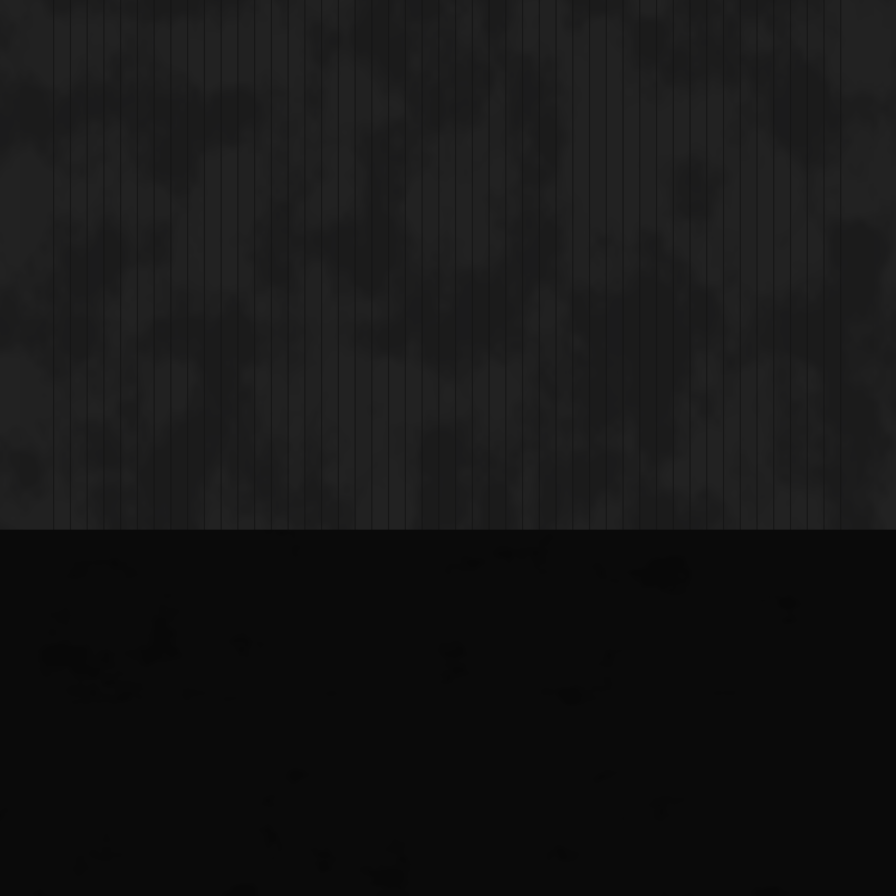
Give the GLSL for this background, as a three.js fragment shader.

```glsl
// Dark panelled wall with thin vertical seams above a flat, near-black floor.
// The wall is mottled by layered value noise, the seams repeat with a rounded
// distance, and a soft horizontal edge joins the wall to the floor.

varying vec2 vUv;

// Layout, in canvas units
const float FLOOR_TOP = 0.4089;
const float EDGE_SOFTNESS = 0.0008;
const float FIRST_SEAM = 0.0599;
const float SEAM_SPACING = 0.01869;
const float SEAM_COUNT = 48.0;
const float SEAM_HALF_WIDTH = 0.0014;

// Colours and strengths
const vec3 WALL_DARK = vec3(0.106, 0.106, 0.107);
const vec3 WALL_LIGHT = vec3(0.132, 0.132, 0.132);
const vec3 SEAM_COLOR = vec3(0.080);
const vec3 FLOOR_COLOR = vec3(0.038);
const vec3 FLOOR_STAIN = vec3(0.033);
const float SEAM_STRENGTH = 0.8;
const float PLANK_VARIATION = 0.003;

// Mottling
const vec2 MOTTLE_SCALE = vec2(17.0, 13.0);
const vec2 STAIN_SCALE = vec2(16.0, 22.0);
const int OCTAVES = 4;

float hash(vec2 p) {
  vec3 q = fract(vec3(p.xyx) * 0.1031);
  q += dot(q, q.yzx + 33.33);
  return fract((q.x + q.y) * q.z);
}

float valueNoise(vec2 p) {
  vec2 cell = floor(p);
  vec2 f = fract(p);
  f = f * f * (3.0 - 2.0 * f);
  float bottom = mix(hash(cell), hash(cell + vec2(1.0, 0.0)), f.x);
  float top = mix(hash(cell + vec2(0.0, 1.0)), hash(cell + vec2(1.0)), f.x);
  return mix(bottom, top, f.y);
}

// Layered noise, close to 0..1
float fbm(vec2 p) {
  float sum = 0.0;
  float weight = 0.5;
  for (int i = 0; i < OCTAVES; i++) {
    sum += weight * valueNoise(p);
    p = p * 2.03 + vec2(17.3, 9.1);
    weight *= 0.5;
  }
  return sum;
}

// Thin seams between the first and the last plank edge
float seamMask(float x) {
  float position = (x - FIRST_SEAM) / SEAM_SPACING;
  float index = clamp(floor(position + 0.5), 0.0, SEAM_COUNT - 1.0);
  float dist = abs(position - index) * SEAM_SPACING;
  return 1.0 - smoothstep(0.0, SEAM_HALF_WIDTH, dist);
}

vec3 wallColor(vec2 uv) {
  float mottle = smoothstep(0.30, 0.60, fbm(uv * MOTTLE_SCALE + 4.7));
  vec3 color = mix(WALL_DARK, WALL_LIGHT, mottle);

  // Slight difference in tone from plank to plank
  float plank = floor((uv.x - FIRST_SEAM) / SEAM_SPACING);
  color += PLANK_VARIATION * (hash(vec2(plank + 60.0, 3.0)) - 0.5);

  return mix(color, SEAM_COLOR, SEAM_STRENGTH * seamMask(uv.x));
}

vec3 floorColor(vec2 uv) {
  float stain = smoothstep(0.66, 0.74, fbm(uv * STAIN_SCALE + 31.0));
  return mix(FLOOR_COLOR, FLOOR_STAIN, stain);
}

void main() {
  float wallMask = smoothstep(FLOOR_TOP - EDGE_SOFTNESS,
                              FLOOR_TOP + EDGE_SOFTNESS, vUv.y);
  vec3 color = mix(floorColor(vUv), wallColor(vUv), wallMask);
  gl_FragColor = vec4(color, 1.0);
}
```
